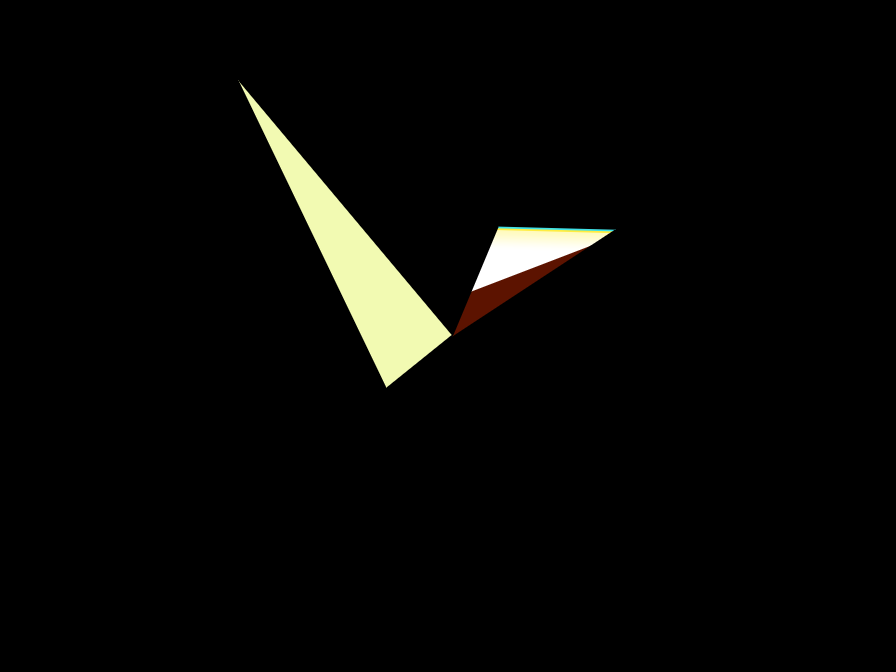
Write a WebGL 1 fragment shader that draws this background.

```glsl
precision highp float;

uniform vec2 u_resolution;

#define PALE_YELLOW vec3(0.95, 0.98, 0.70)
#define DARK_RED vec3(0.36, 0.075, 0.0)
#define WARM_WHITE vec3(1.0, 0.98, 0.72)
#define RIM_YELLOW vec3(1.0, 0.93, 0.25)
#define RIM_CYAN vec3(0.25, 0.88, 0.90)
#define RIM_WIDTH 0.0026
#define FADE_DEPTH 0.036

// Signed distance to the line a-b, positive on its right side
float sideDistance(vec2 p, vec2 a, vec2 b) {
  vec2 along = normalize(b - a);
  return dot(p - a, vec2(along.y, -along.x));
}

// Signed distance inside a clockwise triangle
float triangleDepth(vec2 p, vec2 a, vec2 b, vec2 c) {
  return min(sideDistance(p, a, b),
             min(sideDistance(p, b, c), sideDistance(p, c, a)));
}

// Antialiased coverage, one pixel wide
float coverage(float depth) {
  return clamp(depth * u_resolution.y + 0.5, 0.0, 1.0);
}

// White face, warming towards its top edge, with a two-tone rim
vec3 brightFace(float depth) {
  vec3 color = mix(WARM_WHITE, vec3(1.0), smoothstep(0.0, FADE_DEPTH, depth));
  color = mix(RIM_YELLOW, color, coverage(depth - 2.0 * RIM_WIDTH));
  return mix(RIM_CYAN, color, coverage(depth - RIM_WIDTH));
}

void main() {
  // Centered coordinates in units of the canvas height
  vec2 p = (gl_FragCoord.xy - 0.5 * u_resolution) / u_resolution.y;
  vec3 color = vec3(0.0);

  // Long pale blade on the left
  float blade = triangleDepth(p, vec2(-0.3108, 0.3785),
                              vec2(0.0055, 0.0015), vec2(-0.0917, -0.0768));
  color = mix(color, PALE_YELLOW, coverage(blade));

  // Right wing, split into a bright upper and a dark lower face
  vec2 wingLeft = vec2(0.0755, 0.1628);
  vec2 wingTip = vec2(0.2483, 0.1582);
  vec2 wingRoot = vec2(0.0075, 0.0);
  float wing = triangleDepth(p, wingLeft, wingTip, wingRoot);
  float shade = sideDistance(p, vec2(0.0365, 0.0668), vec2(0.2153, 0.1354));
  vec3 face = brightFace(sideDistance(p, wingLeft, wingTip));
  color = mix(color, mix(face, DARK_RED, coverage(shade)), coverage(wing));

  gl_FragColor = vec4(color, 1.0);
}
```
